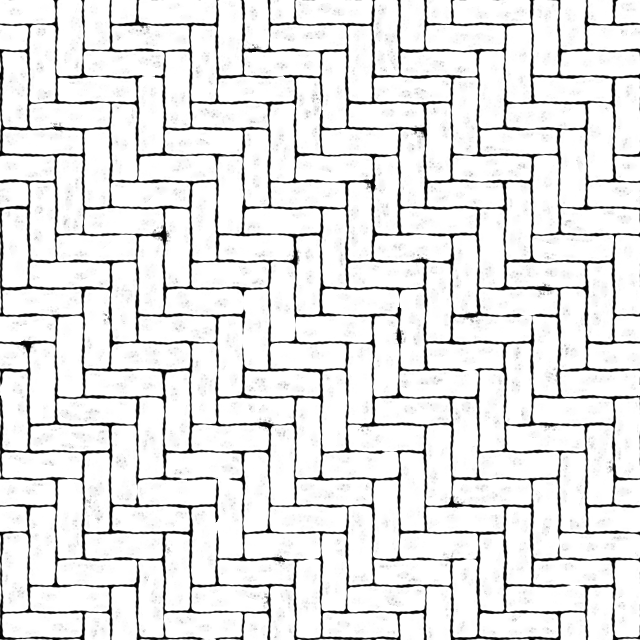
Write a Shadertoy shader that draws this texture map.

```glsl
// Herringbone paving of white 3:1 bricks with worn, inky black joints.
const float TAU = 6.2831853;
const float CELLS = 24.0; // brick widths across the canvas: four 6-cell periods

vec2 hash22(vec2 p) {
    vec3 q = fract(p.xyx * vec3(0.1031, 0.1030, 0.0973));
    q += dot(q, q.yzx + 33.33);
    return fract((q.xx + q.yz) * q.zy);
}

// Cellular noise: x = distance to the nearest seed, y = random value of that seed
vec2 cellular(vec2 p) {
    vec2 base = floor(p), nearest = vec2(9.0, 0.0);
    for (int j = -1; j <= 1; j++)
    for (int i = -1; i <= 1; i++) {
        vec2 cell = base + vec2(i, j);
        vec2 wrapped = mod(cell, CELLS);
        float d = length(cell + hash22(wrapped + 3.7) - p);
        if (d < nearest.x) nearest = vec2(d, hash22(wrapped + 61.3).x);
    }
    return nearest;
}

float roundBox(vec2 p, vec2 halfSize, float radius) {
    vec2 q = abs(p) - halfSize + radius;
    return length(max(q, 0.0)) + min(max(q.x, q.y), 0.0) - radius;
}

// Center of the brick that covers p; z = 1 when it stands upright
vec3 herringbone(vec2 p) {
    vec2 cell = floor(p);
    float k = mod(cell.x - cell.y, 6.0);
    return k < 3.0 ? vec3(cell + vec2(1.5 - k, 0.5), 0.0)
                   : vec3(cell + vec2(0.5, k - 3.5), 1.0);
}

void mainImage(out vec4 fragColor, in vec2 fragCoord) {
    vec2 uv = fragCoord / iResolution.xy;
    float pixel = CELLS / iResolution.y;

    // Uneven laying: a slow drift of the grid plus a slight hand wobble
    vec2 p = uv * CELLS;
    p -= vec2(0.05, 0.115) + vec2(0.11, 0.09) * cos(TAU * (uv - vec2(0.25, 0.65)));
    p += 0.018 * sin(TAU * (uv.yx * vec2(11.0, 13.0) + uv * vec2(3.0, 2.0)));

    // Brick frame: x runs along the brick, y across it
    vec3 brick = herringbone(p);
    vec2 q = p - brick.xy;
    if (brick.z > 0.5) q = q.yx;
    vec2 rnd = hash22(mod(brick.xy * 2.0, 2.0 * CELLS));

    // Joint width: layered sines, with sparse breaks and crumbled spots
    vec2 spot = cellular(p);
    float near = smoothstep(0.38, 0.1, spot.x);
    float crumble = near * step(0.94, spot.y);
    float broken = near * step(spot.y, 0.09);
    float wear = sin(TAU * (17.0 * uv.x + 7.0 * uv.y)) + sin(TAU * (23.0 * uv.y - 9.0 * uv.x));
    float rough = sin(q.x * 6.0 + q.y * 4.0 + TAU * rnd.x)
                + 0.7 * sin(q.x * 15.0 - q.y * 11.0 + TAU * rnd.y)
                + 0.5 * sin(q.x * 31.0 + q.y * 27.0 + 9.0 * rnd.x);
    float inset = 0.036 + 0.007 * wear + 0.009 * rough + 0.014 * (rnd.x - 0.5)
                + 0.04 * crumble - 0.06 * broken;

    // Joint ink around the rounded brick
    float d = roundBox(q, vec2(1.5, 0.5) - inset, 0.13);
    float soft = max(0.032, 0.75 * pixel);
    float ink = smoothstep(-soft, soft, d);

    // Gray grit beside crumbled joints
    vec2 grain = cellular(q * 9.0 + floor(rnd * 20.0));
    float grit = crumble * smoothstep(-0.28, -0.03, d) * smoothstep(0.6, 0.2, grain.x) * grain.y;

    // Faint smudges clustered along the middle of each face
    vec2 patches = cellular(q * vec2(1.6, 2.6) + rnd.yx * 20.0);
    float cluster = smoothstep(0.6, 0.15, patches.x) * smoothstep(0.25, 0.9, patches.y);
    float fleck = smoothstep(0.6, 0.2, grain.x) * smoothstep(0.35, 1.0, grain.y);
    float smudge = cluster * (0.04 + 0.26 * fleck) * (0.3 + 0.7 * rnd.y)
                 * smoothstep(-0.04, -0.2, d);

    float tone = 1.0 - smudge - 0.6 * grit;
    fragColor = vec4(vec3(mix(tone, 0.02, ink)), 1.0);
}
```
